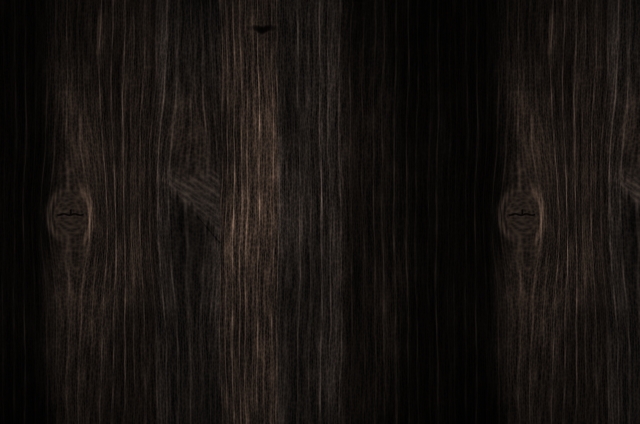
Reproduce this texture procedurally as a Shadertoy shader.

```glsl
// Dark, weathered wooden planks with upright grain, a round knot and a pale split knot.

const float TILE_WIDTH = 1.065;           // planks repeat; unit is the canvas height
const vec2 KNOT = vec2(0.167, 0.494);
const vec2 KNOT_RADIUS = vec2(0.043, 0.056);
const vec2 FLARE = vec2(0.45, 0.53);
const vec3 WARM_TINT = vec3(1.0, 0.79, 0.66);
const vec3 COOL_TINT = vec3(1.0, 0.85, 0.76);
const float BASE_TONE = 0.024;
const float LINE_BASE = 0.050;
const float LINE_GAIN = 0.95;
const float EDGE_SHADE = 0.58;

// Each plank: left edge, right edge, edge softness, tone
const vec4 PLANKS[5] = vec4[5](
    vec4(0.125, 0.370, 0.045, 0.100),
    vec4(0.370, 0.520, 0.012, 0.070),
    vec4(0.520, 0.655, 0.022, 0.138),
    vec4(0.655, 0.815, 0.025, 0.090),
    vec4(0.815, 0.950, 0.050, 0.030));

float hash(float n) {
    return fract(sin(n * 127.1 + 3.7) * 4375.85);
}

vec2 hash2(vec2 p) {
    vec2 q = vec2(dot(p, vec2(127.1, 311.7)), dot(p, vec2(269.5, 183.3)));
    return fract(sin(q) * 4375.85);
}

// Distance to the nearest scattered point
float cellular(vec2 p) {
    vec2 cell = floor(p), local = fract(p);
    float nearest = 2.0;
    for (int j = -1; j <= 1; j++)
    for (int i = -1; i <= 1; i++) {
        vec2 o = vec2(i, j);
        vec2 d = o + hash2(cell + o) - local;
        nearest = min(nearest, dot(d, d));
    }
    return sqrt(nearest);
}

// Smooth blotches from layered sines, about -1 to 1
float blotches(vec2 p) {
    float sum = 0.0, amp = 0.5;
    for (int i = 0; i < 4; i++) {
        sum += amp * sin(p.x + 1.7 * sin(p.y)) * cos(p.y - 1.3 * sin(p.x * 0.7));
        p = mat2(1.6, 1.1, -1.1, 1.6) * p + 2.3;
        amp *= 0.6;
    }
    return sum;
}

// Bends the grain outward around a centre
float bulge(vec2 p, vec2 centre, vec2 size, float amount) {
    vec2 d = (p - centre) / size;
    return amount * (p.x - centre.x) * exp(-dot(d, d));
}

// Thin pale growth lines, each with a fading trail
float growthLines(float u, float y, float density) {
    float s = u * density, id = floor(s);
    float f = fract(s) - 0.2 - 0.3 * hash(id);
    float soft = density / iResolution.y;
    float thin = 1.0 - smoothstep(0.0, 0.07 + soft, abs(f));
    float trail = smoothstep(-0.08 - soft, 0.0, f) * exp(-4.0 * max(f, 0.0));
    float fade = 0.75 + 0.25 * sin(y * 9.0 + id * 2.4) * sin(y * 21.0 + id * 5.0);
    return (0.75 * thin + 0.25 * trail) * fade * (0.3 + 0.9 * hash(id + 40.0));
}

float segment(vec2 p, vec2 a, vec2 b) {
    vec2 d = b - a;
    return length(p - a - d * clamp(dot(p - a, d) / dot(d, d), 0.0, 1.0));
}

void mainImage(out vec4 fragColor, in vec2 fragCoord) {
    vec2 p = fragCoord / iResolution.y;
    float pixel = 1.0 / iResolution.y;
    float height = p.y;
    p.x = mod(p.x, TILE_WIDTH);

    // Plank tones, with slightly wandering edges
    float tone = BASE_TONE;
    float edgeX = p.x + 0.003 * sin(height * 8.0 + p.x * 9.0);
    for (int i = 0; i < 5; i++) {
        vec4 k = PLANKS[i];
        tone += k.w * (smoothstep(k.x - k.z, k.x + k.z, edgeX)
                     - smoothstep(k.y - k.z, k.y + k.z, edgeX));
    }
    float fine = step(0.52, p.x) * step(p.x, 0.655);
    float cool = smoothstep(0.36, 0.38, p.x) * smoothstep(0.83, 0.78, p.x) * (1.0 - fine);

    // Brown stain above the split knot
    vec2 brown = (p - vec2(0.45, 0.69)) / vec2(0.08, 0.12);
    float brownStain = exp(-dot(brown, brown)) * step(p.x, 0.52);
    tone += 0.035 * brownStain;

    // Grain coordinate, wavering and bent by the knots
    float u = p.x - bulge(p, KNOT, vec2(0.075, 0.17), 0.72)
                  - bulge(p, FLARE, vec2(0.09, 0.24), 0.5) * step(p.x, 0.52);
    u += 0.003 * sin(height * 7.0 + p.x * 11.0) + 0.0012 * sin(height * 23.0 + p.x * 31.0);

    // Fibres, flecks and stains
    float fibre = cellular(vec2(u * 210.0, height * 17.0));
    float streak = cellular(vec2(u * 65.0, height * 3.0));
    float pores = cellular(vec2(u * 190.0, height * 120.0));
    float stain = blotches(vec2(u * 17.0, height * 5.0) + 1.5);
    float lines = growthLines(u, height, mix(39.0, 66.0, fine));
    float value = tone * (1.0 + 0.5 * stain) * (0.04 + 0.8 * fibre + 0.7 * streak + 0.65 * pores);
    value += lines * (LINE_BASE + LINE_GAIN * tone) * (0.45 + 0.9 * fibre);

    // Pale torn splinters
    vec2 tear = (p - vec2(0.245 + 0.012 * sin(height * 19.0), 0.91)) / vec2(0.012, 0.075);
    value += 0.14 * exp(-dot(tear, tear)) * smoothstep(0.25, 0.75, streak + 0.3 * fibre);

    // Round knot: halo, faint rings and a level crack
    vec2 k = (p - KNOT) / KNOT_RADIUS;
    float r = length(k) + 0.05 * sin(3.0 * atan(k.y, k.x) + 1.0);
    float rings = 0.5 + 0.5 * sin(r * 26.0 + 2.0 * stain);
    float disc = 1.0 - smoothstep(0.8, 1.0, r);
    value = mix(value, 0.085 + 0.03 * rings + 0.10 * pores, disc);
    value += 0.13 * exp(-pow((r - 1.15) * 5.0, 2.0)) * smoothstep(0.2, 0.9, abs(k.x)) * (0.3 + 1.2 * fibre);
    vec2 bent = p - KNOT + vec2(0.0, 0.0015 * sin(p.x * 240.0));
    float crack = min(segment(bent, vec2(-0.03, 0.0), vec2(0.028, 0.0)),
                      segment(bent, vec2(0.0), vec2(0.0, 0.011)));
    value *= 0.2 + 0.8 * smoothstep(0.0, 0.002 + pixel, crack);

    // Split knot: a pale wedge ending at the plank edge
    float ragged = 0.016 * stain + 0.025 * (fibre - 0.5);
    float across = p.x - 0.38;
    float wedge = smoothstep(-0.015, 0.015, p.y - 0.575 + 0.95 * across + ragged)
                * smoothstep(-0.03, 0.02, 0.585 - p.y + 0.08 * across + ragged)
                * smoothstep(0.0, 0.025, across + ragged) * smoothstep(0.524, 0.514, p.x);
    float torn = cellular(vec2(across * 30.0, (p.y + 0.7 * across) * 90.0));
    value = mix(value, 0.07 + 0.15 * torn + 0.07 * pores + 0.09 * exp(-across * 22.0), 0.85 * wedge);
    float split = segment(p, vec2(0.465, 0.49), vec2(0.518, 0.428));
    value *= 0.4 + 0.6 * smoothstep(0.0, 0.003 + pixel, split + 0.003 * fibre);

    // Dark chip near the top
    vec2 chip = (p - vec2(0.62, 0.932 + 0.003 * sin(p.x * 150.0))) / vec2(0.027, 0.009);
    value *= 1.0 - 0.85 * exp(-dot(chip, chip) * dot(chip, chip));

    // Shade toward the top and bottom
    value *= mix(EDGE_SHADE, 1.0, pow(max(sin(3.14159 * height), 0.0), 0.7));
    vec3 tint = mix(WARM_TINT, COOL_TINT, clamp(cool * (1.0 - brownStain) + 0.5 * lines, 0.0, 1.0));
    fragColor = vec4(max(value, 0.0) * tint, 1.0);
}
```
